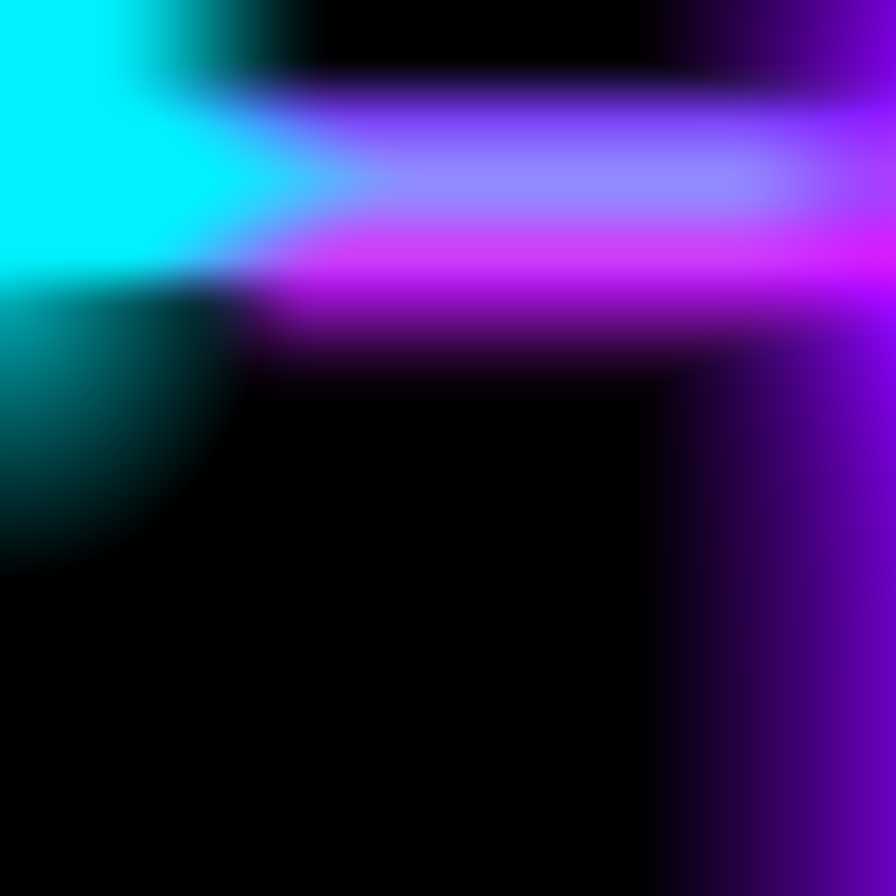
Write a three.js fragment shader that draws this background.

```glsl
// Soft neon light on black: a glowing horizontal band joins a cyan
// source at the upper left with a violet wash along the right side.
// Each light is a smooth falloff; a power norm blends them seamlessly.
varying vec2 vUv;

const vec3 CYAN = vec3(0.0, 0.95, 1.0);
const vec3 VIOLET = vec3(0.48, 0.22, 0.98);
const vec3 PERIWINKLE = vec3(0.57, 0.54, 1.0);
const vec3 MAGENTA = vec3(0.8, 0.25, 0.98);
const vec3 DEEP_MAGENTA = vec3(0.74, 0.09, 0.98);
const vec3 PURPLE = vec3(0.42, 0.0, 0.76);

// Hue across the band, by depth below the top edge
vec3 bandHue(float depth) {
  vec3 hue = mix(VIOLET, PERIWINKLE, smoothstep(0.11, 0.2, depth));
  hue = mix(hue, MAGENTA, smoothstep(0.21, 0.285, depth));
  return mix(hue, DEEP_MAGENTA, smoothstep(0.28, 0.33, depth));
}

// Strength of the band, with a longer tail below on its right part
float bandLight(float x, float depth) {
  float upper = smoothstep(0.06, 0.145, depth);
  float longTail = pow(1.0 - smoothstep(0.29, 0.47, depth), 1.5);
  float shortTail = 1.0 - smoothstep(0.28, 0.35, depth);
  return upper * mix(shortTail, longTail, smoothstep(0.2, 0.36, x));
}

// Cyan spill above the band and the rounded teal glow below it
vec3 cyanSpill(float x, float depth) {
  float above = 1.0 - smoothstep(0.1, 0.38, x);
  float radius = length(vec2(x / 0.3, max(depth - 0.31, 0.0) / 0.34));
  float below = 0.76 * pow(max(1.0 - radius, 0.0), 1.1);
  return CYAN * mix(above, below, smoothstep(0.14, 0.28, depth));
}

// Violet wash, strongest beside the band
vec3 sideWash(float x, float depth) {
  float ramp = pow(max((x - 0.71) / 0.29, 0.0), 1.15);
  float offset = (depth - 0.25) / 0.22;
  return PURPLE * ramp * (1.0 + 0.35 * exp(-offset * offset));
}

void main() {
  float x = vUv.x;
  float depth = 1.0 - vUv.y;

  // Cyan enters the band as a wedge pointing right
  float wedge = 1.0 - smoothstep(0.22, 0.48, x + abs(depth - 0.2));
  vec3 band = bandHue(depth);
  band.g *= 1.0 - 0.55 * smoothstep(0.8, 1.0, x);
  band = mix(band, CYAN, wedge);

  vec3 glow = mix(cyanSpill(x, depth), band, bandLight(x, depth));
  vec3 wash = sideWash(x, depth);

  // Fourth-power norm: a smooth maximum of the two lights
  vec3 glow2 = glow * glow;
  vec3 wash2 = wash * wash;
  vec3 color = sqrt(sqrt(glow2 * glow2 + wash2 * wash2));
  gl_FragColor = vec4(min(color, 1.0), 1.0);
}
```
